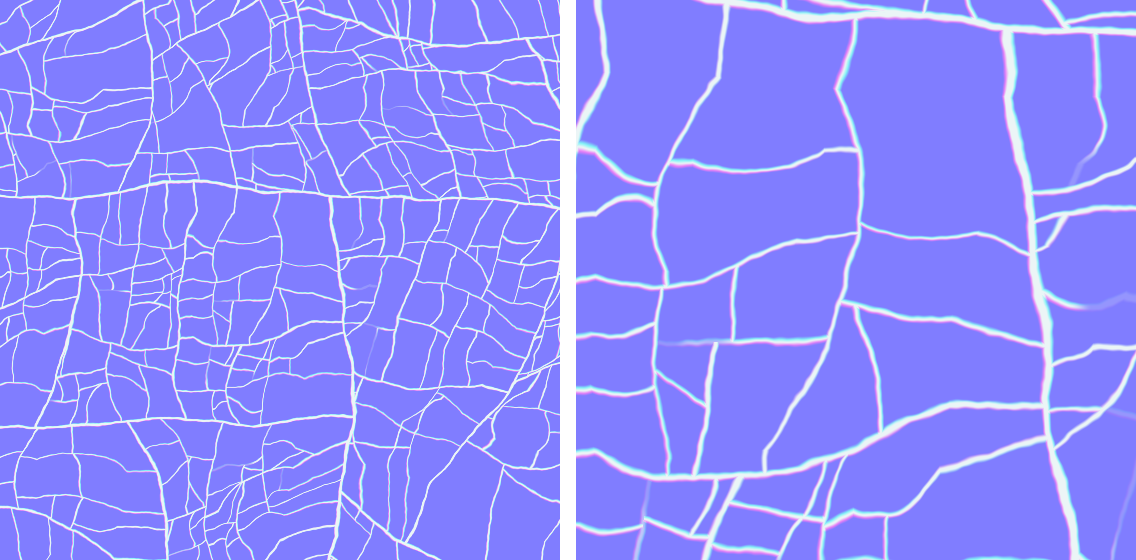
Left, the full canvas; right, a detail of the centre.
Give the GLSL for this texture map, as a three.js fragment shader.

```glsl
// Normal map of dried, cracked ground: flat plates parted by pale curved cracks.
// A quad is split again and again by bowed lines, so younger cracks end on older
// ones. Red and green are read at opposite offsets, which tints the crack rims.

varying vec2 vUv;

float hash(vec2 p) {
  vec3 q = fract(vec3(p.xyx) * vec3(0.1031, 0.1030, 0.0973));
  q += dot(q, q.yzx + 33.33);
  return fract((q.x + q.y) * q.z);
}

vec2 gradient(vec2 cell) {
  float angle = 6.2832 * hash(cell + 17.0);
  return vec2(cos(angle), sin(angle));
}

// Gradient noise, roughly -0.7 to 0.7
float noise(vec2 p) {
  vec2 i = floor(p), f = fract(p);
  vec2 u = f * f * f * (f * (f * 6.0 - 15.0) + 10.0);
  float low = mix(dot(gradient(i), f),
                  dot(gradient(i + vec2(1, 0)), f - vec2(1, 0)), u.x);
  float high = mix(dot(gradient(i + vec2(0, 1)), f - vec2(0, 1)),
                   dot(gradient(i + vec2(1, 1)), f - vec2(1, 1)), u.x);
  return mix(low, high, u.y);
}

vec2 noise2(vec2 p) {
  return vec2(noise(p), noise(p + vec2(31.7, 12.3)));
}

float line(float dist, float halfWidth) {
  return 1.0 - smoothstep(halfWidth - 0.0009, halfWidth + 0.0009, abs(dist));
}

// Crack coverage as seen by the red (x) and green (y) channels
vec2 cracks(vec2 p) {
  // Fan-shaped start, so that cracks run upright at the left and aslant at the right
  vec2 a = vec2(-0.15, -0.1), b = vec2(1.15, -0.6);
  vec2 c = vec2(1.35, 1.6), d = vec2(-0.2, 1.1);
  vec2 cover = vec2(0.0);
  float id = 1.0;
  float wear = noise(p * 28.0 + 5.0);

  for (int level = 0; level < 14; level++) {
    // Turn the quad so that ab and dc are its long sides
    if (distance(a, d) + distance(b, c) > distance(a, b) + distance(d, c)) {
      vec2 first = a;
      a = b; b = c; c = d; d = first;
    }

    // Stop at a plate size that varies by chance and by region
    float longSide = 0.5 * (distance(a, b) + distance(d, c));
    float chance = hash(vec2(id, 1.0));
    float region = 1.0 + 0.5 * noise((a + b + c + d) * 0.8 + 3.0);
    if (longSide < mix(0.056, 0.14, chance * chance) * region) break;

    // Bowed line from one long side to the other
    vec2 start = mix(a, b, mix(0.32, 0.68, hash(vec2(id, 2.0))));
    vec2 end = mix(d, c, mix(0.32, 0.68, hash(vec2(id, 3.0))));
    float span = distance(start, end);
    vec2 along = (end - start) / span;
    vec2 across = vec2(along.y, -along.x);
    float t = clamp(dot(p - start, along) / span, 0.0, 1.0);
    float bow = 0.42 * (hash(vec2(id, 4.0)) - 0.5);
    float slope = 4.0 * bow * (1.0 - 2.0 * t);
    float stretch = sqrt(1.0 + slope * slope);
    float dist = (dot(p - start, across) + 4.0 * bow * span * t * (1.0 - t)) / stretch;
    vec2 normal = (across + along * slope) / stretch;

    // Long cracks are wider; a few short ones fade away in places
    float halfWidth = 0.0013 + 0.001 * smoothstep(0.08, 0.6, span);
    halfWidth *= 0.8 + 0.4 * hash(vec2(id, 5.0)) + 0.3 * wear;
    float faint = step(0.85, hash(vec2(id, 6.0))) * (1.0 - smoothstep(0.08, 0.15, span));
    float strength = 1.0 - 0.8 * faint * smoothstep(-0.3, 0.4, wear + t - 0.5);
    float shift = dot(normal, vec2(0.00045));
    cover = max(cover, strength * vec2(line(dist + shift, halfWidth),
                                       line(dist - shift, halfWidth)));

    // Go on in the half that holds the point
    id *= 2.0;
    if (dist > 0.0) {
      a = start; d = end;
      id += 1.0;
    } else {
      b = start; c = end;
    }
  }
  return cover;
}

void main() {
  // Broad bends, then small ragged wobbles
  vec2 p = vUv + 0.032 * noise2(vUv * 4.5);
  p += 0.007 * noise2(vUv * 17.0 + 9.0) + 0.0018 * noise2(vUv * 60.0);
  p += 0.0007 * noise2(vUv * 150.0);

  vec2 cover = cracks(p);
  vec3 color = vec3(0.5, 0.49, 1.0);
  color += vec3(0.42 * cover.x, 0.47 * cover.y, -0.035 * max(cover.x, cover.y));
  gl_FragColor = vec4(color, 1.0);
}
```
